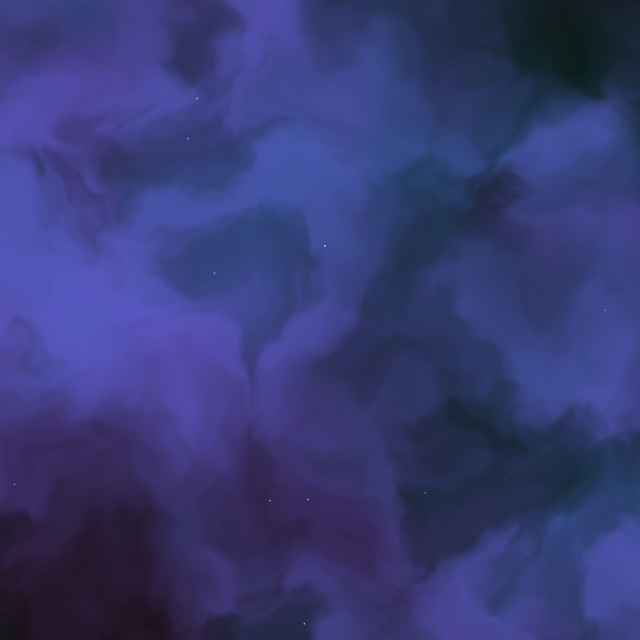
A WebGL 2 fragment shader for this texture:

```glsl
#version 300 es
precision highp float;
// A deep blue-violet nebula: soft glowing mist crossed by ragged dark dust.
// Domain-warped gradient noise gives a brightness field, which is mapped to
// a blue ramp, tinted towards plum or teal, and sprinkled with faint stars.

uniform vec2 u_resolution;
out vec4 fragColor;

vec2 hash2(vec2 cell) {
    vec3 h = fract(cell.xyx * vec3(0.1031, 0.1030, 0.0973));
    h += dot(h, h.yzx + 33.33);
    return fract((h.xx + h.yz) * h.zy);
}

float gradientDot(vec2 cell, vec2 offset) {
    float angle = 6.2832 * hash2(cell).x;
    return dot(vec2(cos(angle), sin(angle)), offset);
}

float gradientNoise(vec2 p) {
    vec2 i = floor(p), f = p - i;
    vec2 u = f * f * f * (f * (f * 6.0 - 15.0) + 10.0);
    vec2 e = vec2(1.0, 0.0);
    return mix(
        mix(gradientDot(i, f), gradientDot(i + e, f - e), u.x),
        mix(gradientDot(i + e.yx, f - e.yx), gradientDot(i + 1.0, f - 1.0), u.x),
        u.y);
}

float fbm(vec2 p, int octaves) {
    float sum = 0.0, amplitude = 1.0;
    for (int k = 0; k < octaves; k++) {
        sum += amplitude * gradientNoise(p);
        p = mat2(1.6, 1.2, -1.2, 1.6) * p + 17.3;
        amplitude *= 0.5;
    }
    return sum;
}

vec2 fbm2(vec2 p, int octaves) {
    return vec2(fbm(p + 40.0, octaves), fbm(p + 91.7, octaves));
}

// Round falloff around a centre
float glow(vec2 p, vec2 centre, float tightness) {
    vec2 d = p - centre;
    return exp(-tightness * dot(d, d));
}

// Broad light and shade of the whole cloud
float layout_(vec2 p) {
    float light = 1.35 * glow(p, vec2(0.12, 0.64), 6.0);
    light -= 2.6 * glow(p, vec2(0.92, 0.95), 16.0);
    light -= 1.7 * glow(p, vec2(0.2, 0.0), 14.0);
    light -= 1.0 * glow(p, vec2(0.68, 0.53), 25.0);
    float ridge = (p.y - 0.58 * p.x - 0.28) / 0.05;
    return light + 0.9 * exp(-ridge * ridge) * smoothstep(0.55, 0.85, p.x);
}

// Sparse pinpoint stars, one candidate per grid cell
float stars(vec2 p, float pixel) {
    vec2 cell = floor(p * 11.0);
    vec2 place = (cell + 0.2 + 0.6 * hash2(cell + 7.0)) / 11.0;
    vec2 chance = hash2(cell + 53.0);
    float disc = 1.0 - smoothstep(0.0, 0.0008 + pixel, length(p - place));
    return disc * step(chance.x, 0.11) * (0.3 + 0.5 * chance.y);
}

void main() {
    vec2 p = gl_FragCoord.xy / u_resolution.y;

    // Large billows, then small curls on top
    vec2 billow = fbm2(p * 3.0, 4);
    vec2 curl = fbm2(p * 11.0 + 2.0 * billow, 3);
    vec2 warped = p + 0.14 * billow + 0.022 * curl;

    // Smooth mist minus sharper-edged dust
    float mist = fbm(warped * 2.6 + 5.2, 5);
    float dust = smoothstep(0.0, 0.42, fbm(warped * 3.4 + 23.6, 6));
    float light = 0.42 + layout_(warped) + 2.1 * mist - 1.2 * dust;
    light = 2.4 * tanh(light / 2.2);

    vec3 colour = vec3(0.208, 0.222, 0.435) + light * vec3(0.066, 0.061, 0.158);

    // Plum to the lower left, teal to the upper right
    float tint = fbm(warped * 2.2 + 61.0, 4) + 0.45 * (0.95 - p.x - p.y);
    tint = clamp(tint, -0.7, 0.7) * (1.0 - 0.3 * smoothstep(0.3, 1.8, light));
    colour += tint * vec3(0.055, -0.05, -0.015);
    colour = max(colour, vec3(0.03, 0.04, 0.065));

    colour += stars(p, 1.0 / u_resolution.y) * vec3(0.7, 0.75, 0.7);
    fragColor = vec4(colour, 1.0);
}
```
